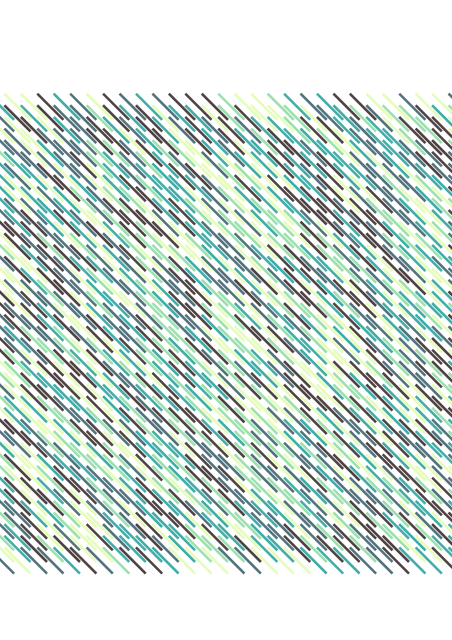
This pattern is drawn by a WebGL 1 fragment shader. Its source:

```glsl
precision highp float;
uniform vec2 u_resolution;

// Lengths are fractions of the canvas width.
const vec2 SPACING = vec2(0.0364, 0.02574);
const vec2 FIRST_CENTER = vec2(0.0022, 0.1759);
const vec2 DASH_HALF_SIZE = vec2(0.0410, 0.00285);
const float ROW_COUNT = 40.0;

const vec3 PAPER = vec3(1.0);
const vec3 BROWN = vec3(0.31, 0.26, 0.26);
const vec3 SLATE = vec3(0.32, 0.45, 0.49);
const vec3 TEAL = vec3(0.26, 0.68, 0.66);
const vec3 MINT = vec3(0.61, 0.88, 0.68);
const vec3 LIME = vec3(0.90, 0.99, 0.73);

float hash(vec2 cell) {
    vec3 q = fract(vec3(cell.xyx) * vec3(0.1031, 0.1030, 0.0973));
    q += dot(q, q.yzx + 33.33);
    return fract((q.x + q.y) * q.z);
}

// Equal chance for each of the five inks.
vec3 inkColor(float pick) {
    if (pick < 0.2) return BROWN;
    if (pick < 0.4) return SLATE;
    if (pick < 0.6) return TEAL;
    if (pick < 0.8) return MINT;
    return LIME;
}

// Rotates an offset so that x runs down to the right along a dash.
vec2 toDashAxes(vec2 offset) {
    return vec2(offset.x - offset.y, offset.x + offset.y) * 0.70710678;
}

// Antialiased coverage of a square-ended bar.
float barCoverage(vec2 q, vec2 halfSize, float pixel) {
    vec2 inside = clamp((halfSize - abs(q)) / pixel + 0.5, 0.0, 1.0);
    return inside.x * inside.y;
}

void main() {
    float pixel = 1.0 / u_resolution.x;
    vec2 p = gl_FragCoord.xy * pixel;
    vec2 nearest = floor((p - FIRST_CENTER) / SPACING + 0.5);
    vec3 color = PAPER;

    // Long dashes reach into the neighbouring cells.
    for (int j = -1; j <= 1; j++) {
        for (int i = -1; i <= 1; i++) {
            vec2 cell = nearest + vec2(float(i), float(j));
            float inBand = step(0.0, cell.y) * step(cell.y, ROW_COUNT - 1.0);
            vec2 offset = p - FIRST_CENTER - cell * SPACING;
            float coverage = barCoverage(toDashAxes(offset), DASH_HALF_SIZE, pixel);
            vec3 ink = inkColor(hash(cell + vec2(17.0, 43.0)));
            color = mix(color, ink, coverage * inBand);
        }
    }
    gl_FragColor = vec4(color, 1.0);
}
```
